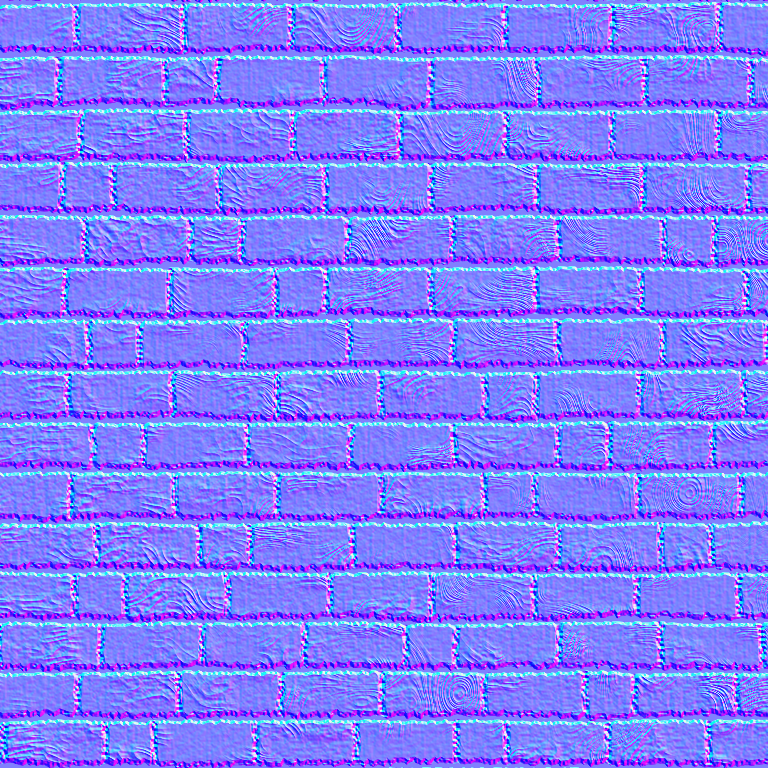
Reproduce this texture map procedurally as a Shadertoy shader.

```glsl
// Tangent-space normal map of an old brick wall: fifteen wavering courses, some with half bricks.
// A height field (bevelled bricks, crumbling joints, scratched faces) is built in canvas units,
// then differentiated and encoded as red = right-facing, green = up-facing, blue = outward.

#define COURSES 15
#define RELIEF 0.0088        // brick height above the mortar
#define TOP_BEVEL 0.0036
#define BOTTOM_BEVEL 0.0068
#define SIDE_BEVEL 0.0052
#define BED_START 0.925      // part of a course where the flat mortar bed begins
#define CORNER_CUT 0.0035
#define HEADER_RATIO 0.49    // half brick length over full brick length
#define CHIP_HEIGHT 0.017    // crumbling in the joints
#define GRAIN_HEIGHT 0.0017
#define SCRATCH_HEIGHT 0.0030
#define SAMPLE_STEP 0.0008

// Which brick of each course is a half brick (99 = none)
const int HEADER_SLOT[COURSES] = int[](99, 1, 99, 0, 1, 2, 0, 4, 0, 4, 1, 0, 3, 5, 0);

float hash(vec2 p) {
    return fract(sin(dot(p, vec2(127.1, 311.7))) * 43758.5453);
}

float noise(vec2 p) {
    vec2 i = floor(p), f = fract(p);
    f = f * f * (3.0 - 2.0 * f);
    return mix(mix(hash(i), hash(i + vec2(1, 0)), f.x),
               mix(hash(i + vec2(0, 1)), hash(i + vec2(1, 1)), f.x), f.y);
}

// Courses grow slightly thinner down the wall
float courseTop(float row) {
    return 0.004 + row * (0.0702 - 0.000247 * row);
}

float courseAt(float y) {
    return floor((0.0702 - sqrt(0.0702 * 0.0702 - 0.000988 * (y - 0.004))) / 0.000494);
}

// Left edge, width and index of the brick at x in a course
vec3 brickAt(float x, float row) {
    int r = (int(row) + COURSES) % COURSES;
    bool even = r % 2 == 0;
    int header = HEADER_SLOT[r];
    int second = even && r != 6 ? header + (r == 14 ? 4 : 5) : 99;
    float len = 0.1395 - 0.00057 * row;
    float left = (even ? 0.100 + 0.0026 * row : 0.0742 + 0.0021 * row) - len;
    float width = len;
    int slot = -1;
    for (; slot < 9; slot++) {
        width = slot == header || slot == second ? len * HEADER_RATIO : len;
        if (x < left + width) break;
        left += width;
    }
    return vec3(left, width, float(slot));
}

// Grain, chisel scratches and fine vertical drag marks on one brick
float faceHeight(vec2 p, vec2 id) {
    float seed = hash(id + 3.7);
    vec2 q = p + seed * 7.0;
    float angle = mix(-0.65, 0.4, noise(q * 16.0));
    float c = cos(angle), s = sin(angle);
    vec2 along = q + 0.012 * vec2(c, s) * noise(q * 45.0);
    along.y += 0.35 * s * p.x;
    float ridge = 1.0 - abs(2.0 * noise(along * vec2(52.0, 165.0)) - 1.0);
    float patchy = smoothstep(0.3, 0.75, noise(q * vec2(21.0, 32.0)));
    float grain = noise(q * vec2(170.0, 230.0)) + 0.5 * noise(q * 390.0);
    float drag = noise(q * vec2(290.0, 45.0));
    float wear = mix(0.6, 1.2, seed);
    return wear * (GRAIN_HEIGHT * mix(0.65, 1.35, patchy) * grain
         + SCRATCH_HEIGHT * patchy * ridge * ridge) + 0.0008 * drag;
}

float wallHeight(vec2 p) {
    // Uneven laying: slow waves
    vec2 q = p;
    q.x += 0.003 * (noise(p * vec2(22.0, 60.0)) - 0.5);
    q.y += 0.004 * (noise(p * vec2(13.0, 16.0)) - 0.5);

    float row = courseAt(q.y);
    float top = courseTop(row);
    float thickness = courseTop(row + 1.0) - top;
    vec3 brick = brickAt(q.x, row);
    float bed = thickness * (BED_START + 0.07 * (noise(vec2(p.x * 15.0, row * 5.0)) - 0.5));

    // Ragged comb of mortar teeth along both long edges
    float upperTeeth = 0.0034 * (noise(vec2(p.x * 250.0, row * 7.0)) - 0.6);
    float lowerTeeth = 0.0050 * (noise(vec2(p.x * 230.0, row * 7.0 + 3.0)) - 0.5);

    // Bevel progress from each side: 0 at the mortar, 1 on the face
    float x = q.x - brick.x, y = q.y - top;
    float corner = CORNER_CUT * exp(-max(min(y, bed - y), 0.0) / CORNER_CUT);
    float side = clamp((min(x, brick.y - x) - corner) / SIDE_BEVEL, 0.0, 1.0);
    float level = clamp(min((y + upperTeeth) / TOP_BEVEL,
                            (bed - y + lowerTeeth) / BOTTOM_BEVEL), 0.0, 1.0);
    float shoulder = mix(0.35, 1.0, side); // upright joints are filled part way
    float profile = shoulder * level;

    // Crumbled mortar, strongest in the upright joints
    float upright = min(1.0, 1.7 * (1.0 - side)) * level;
    float bedding = 2.2 * level * (1.0 - level);
    float crumble = max(upright, bedding) * CHIP_HEIGHT * (noise(p * vec2(310.0, 290.0)) - 0.5);
    float face = side * level * faceHeight(p, vec2(row, brick.z));
    return RELIEF * profile + crumble + face;
}

void mainImage(out vec4 fragColor, in vec2 fragCoord) {
    vec2 p = fragCoord / iResolution.xy;
    p.y = 1.0 - p.y; // measured down from the top course
    vec2 e = vec2(SAMPLE_STEP, 0.0);
    vec2 slope = vec2(wallHeight(p - e.xy) - wallHeight(p + e.xy),
                      wallHeight(p + e.yx) - wallHeight(p - e.yx)) / (2.0 * SAMPLE_STEP);
    // Each axis saturates on its own, so steep chips can turn white, pink or dark
    vec2 facing = slope / sqrt(1.0 + slope * slope);
    float outward = inversesqrt(1.0 + dot(slope, slope));
    fragColor = vec4(0.5 + 0.5 * facing, min(1.0, 0.78 + 0.6 * outward), 1.0);
}
```
